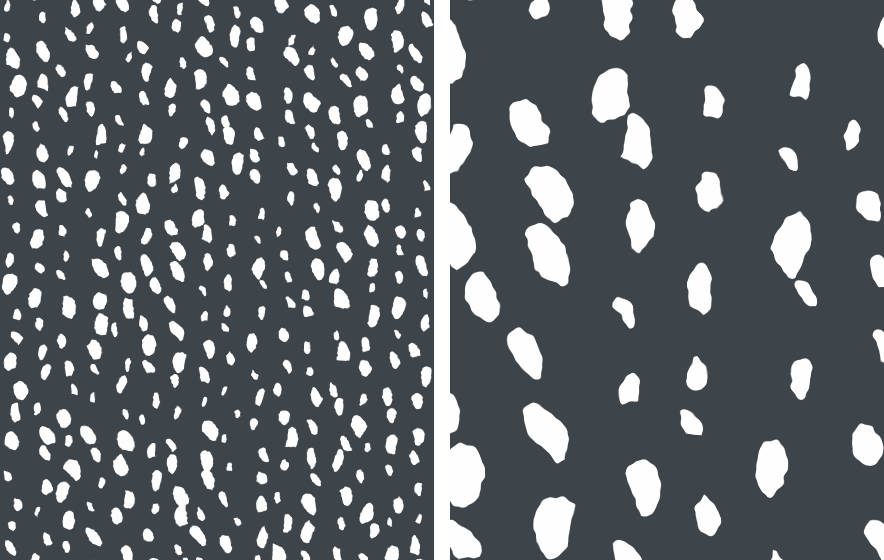
Left: the whole. Right: its middle third, enlarged.
Reproduce this pattern procedurally as a Shadertoy shader.

```glsl
// Scattered white brush dabs, mostly upright, on a dark slate ground.

const vec3 SLATE = vec3(0.240, 0.268, 0.290);
const vec3 WHITE = vec3(0.995);
const float COLUMNS = 16.0;                  // dabs across the canvas width
const vec2 JITTER = vec2(0.56, 0.50);        // wander inside a cell
const vec2 DAB_RADII = vec2(0.20, 0.335);    // mean half width and half length
const vec2 SIZE_RANGE = vec2(0.50, 1.30);
const vec2 SLIM_RANGE = vec2(0.75, 1.25);
const float MEAN_TILT = 0.16;                // tops lean to the left
const float TILT_SPREAD = 1.05;
const float TAPER = 0.65;
const float ROUGHNESS = 0.045;
const float ROUGH_SCALE = 11.0;
const float EDGE_PIXELS = 0.75;

vec4 hash42(vec2 p) {
    vec4 q = fract(p.xyxy * vec4(0.1031, 0.1030, 0.0973, 0.1099));
    q += dot(q, q.wzxy + 33.33);
    return fract((q.xxyz + q.yzzw) * q.zywx);
}

float valueNoise(vec2 p) {
    vec2 i = floor(p), f = fract(p);
    f = f * f * (3.0 - 2.0 * f);
    float low = mix(hash42(i).x, hash42(i + vec2(1, 0)).x, f.x);
    float high = mix(hash42(i + vec2(0, 1)).x, hash42(i + vec2(1, 1)).x, f.x);
    return mix(low, high, f.y);
}

// Signed distance to a straight cut, given in the unit space of an ellipse
float cutDistance(vec2 unit, vec2 radii, float angle, float offset) {
    vec2 n = vec2(cos(angle), sin(angle));
    return (dot(unit, n) - offset) / length(n / radii);
}

// Tapered ellipse with one flattened side and one clipped end
float dabDistance(vec2 p, vec4 form, vec4 cuts) {
    float tilt = MEAN_TILT + TILT_SPREAD * (form.x - 0.5);
    float c = cos(tilt), s = sin(tilt);
    p = vec2(c * p.x + s * p.y, c * p.y - s * p.x);

    vec2 radii = DAB_RADII * mix(SIZE_RANGE.x, SIZE_RANGE.y, form.y);
    radii.x *= mix(SLIM_RANGE.x, SLIM_RANGE.y, form.z);
    float along = clamp(p.y / radii.y, -1.2, 1.2);
    radii.x *= 1.0 + TAPER * (form.w - 0.5) * along;

    vec2 unit = p / radii;
    float k = length(unit) + 1e-4;
    float d = k * (k - 1.0) / (length(unit / radii) + 1e-4);

    float sideAngle = (cuts.x - 0.5) * 0.9 + (cuts.y < 0.5 ? 0.0 : 3.14159);
    float endAngle = (cuts.z < 0.6 ? -1.57 : 1.57) + (cuts.x - 0.5) * 1.2;
    d = max(d, cutDistance(unit, radii, sideAngle, mix(0.55, 1.0, cuts.w)));
    return max(d, cutDistance(unit, radii, endAngle, mix(0.72, 1.05, form.w)));
}

void mainImage(out vec4 fragColor, in vec2 fragCoord) {
    vec2 p = fragCoord / iResolution.x * COLUMNS;
    float edge = EDGE_PIXELS * COLUMNS / iResolution.x;
    float nearest = 1.0;

    // Jittered cells, each column shifted by its own amount
    for (int x = -1; x <= 1; x++) {
        float column = floor(p.x) + float(x);
        float shift = 0.5 * mod(column, 2.0) + 0.3 * hash42(vec2(column, 71.0)).x;
        float firstRow = floor(p.y + shift);
        for (int y = -1; y <= 1; y++) {
            vec2 cell = vec2(column, firstRow + float(y));
            vec2 center = cell + 0.5 + JITTER * (hash42(cell + 19.0).xy - 0.5);
            center.y -= shift;
            float d = dabDistance(p - center, hash42(cell + 43.0), hash42(cell + 87.0));
            nearest = min(nearest, d);
        }
    }

    // Dry-brush roughness along the outlines
    nearest += ROUGHNESS * (valueNoise(p * ROUGH_SCALE) - 0.5);
    float paint = 1.0 - smoothstep(-edge, edge, nearest);
    fragColor = vec4(mix(SLATE, WHITE, paint), 1.0);
}
```
